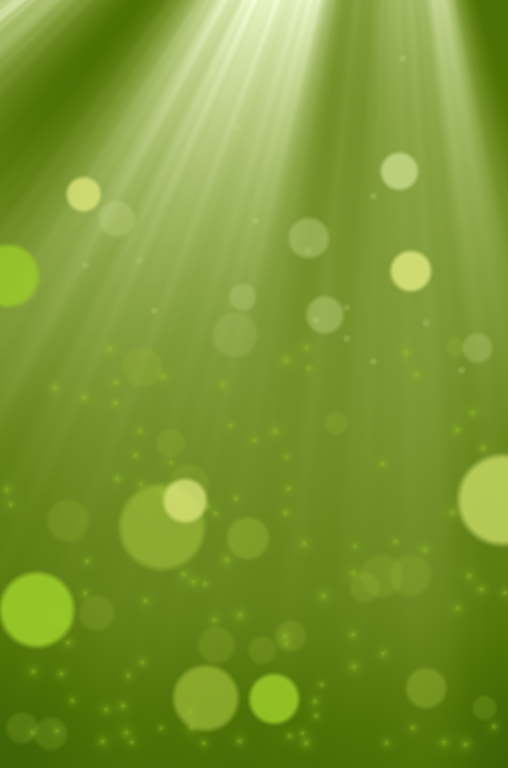
This background is drawn by a Shadertoy shader. Its source:

```glsl
// Soft green light rays falling from above through drifting bokeh discs and specks.

const vec3 LEMON = vec3(0.86, 0.90, 0.48);
const vec3 PALE = vec3(0.80, 0.87, 0.56);
const vec3 LIME = vec3(0.61, 0.80, 0.16);
const vec3 OLIVE = vec3(0.62, 0.74, 0.22);

float hash(float n) {
    return fract(sin(n * 127.1 + 3.7) * 4375.85);
}

// One-dimensional gradient noise
float gradientNoise(float x) {
    float cell = floor(x), f = fract(x);
    float a = (hash(cell) * 2.0 - 1.0) * f;
    float b = (hash(cell + 1.0) * 2.0 - 1.0) * (f - 1.0);
    return mix(a, b, f * f * f * (f * (f * 6.0 - 15.0) + 10.0));
}

float bump(float x, float centre, float width) {
    float d = (x - centre) / width;
    return exp(-d * d);
}

// Brightness of the beams by their slope from the light source
float beams(float slope) {
    float left = 0.8 * (1.0 - smoothstep(-1.25, -0.82, slope));
    float middle = smoothstep(-0.82, -0.48, slope) * (1.0 - smoothstep(-0.26, -0.13, slope));
    float right = smoothstep(-0.22, -0.12, slope) * (1.0 - smoothstep(0.17, 0.29, slope));
    right *= 0.36 + 0.22 * bump(slope, 0.03, 0.06) + 0.42 * bump(slope, 0.16, 0.06);
    return left + middle + right;
}

vec3 backdrop(vec2 p) {
    float depth = 1.0 - p.y;
    float slope = (p.x - 0.51) / (depth + 0.40);
    float spread = smoothstep(0.08, 0.65, depth);
    float light = exp(-2.1 * depth) * mix(beams(slope), 0.85, spread);
    light *= 1.0 + 0.35 * gradientNoise(slope * 17.0) + 0.2 * gradientNoise(slope * 41.0 + 9.0);
    light += 0.07 * bump(slope, 0.035, 0.035) * spread;

    // Darker floor and lower sides
    light -= 0.12 * smoothstep(0.75, 1.0, depth);
    light -= 0.09 * smoothstep(0.15, 0.36, abs(p.x - 0.33)) * smoothstep(0.3, 0.7, depth);
    vec3 tint = vec3(light, light, pow(max(light, 0.0), 1.2));
    return max(vec3(0.30, 0.44, 0.02) + vec3(0.60, 0.51, 0.74) * tint, 0.0);
}

// Blends a soft-edged disc over the colour
void disc(inout vec3 col, vec2 p, vec2 centre, float radius, vec3 tint, float alpha) {
    float soft = 0.003 + 0.06 * radius;
    float d = length(p - centre);
    col = mix(col, tint, alpha * (1.0 - smoothstep(radius - soft, radius + soft, d)));
}

void mainImage(out vec4 fragColor, in vec2 fragCoord) {
    vec2 p = fragCoord / iResolution.y;
    float width = iResolution.x / iResolution.y;
    vec3 col = backdrop(p);

    // Faint background discs
    for (float i = 0.0; i < 16.0; i++) {
        vec2 centre = vec2(fract(i * 0.618 + 0.1) * width, 0.04 + 0.52 * hash(i + 40.0));
        disc(col, p, centre, mix(0.012, 0.028, hash(i + 70.0)), OLIVE, 0.22);
    }

    // Specks, denser toward the floor
    for (float i = 0.0; i < 90.0; i++) {
        float height = hash(i + 200.0);
        vec2 centre = vec2(hash(i + 100.0) * width, 0.03 + 0.52 * pow(height, 1.5));
        float glow = exp(-length(p - centre) / mix(0.003, 0.005, hash(i + 300.0)));
        col = mix(col, LIME, 0.6 * glow);
    }

    // Pale dust in the beams
    for (float i = 0.0; i < 14.0; i++) {
        vec2 centre = vec2(hash(i + 400.0) * width, mix(0.5, 0.97, hash(i + 500.0)));
        disc(col, p, centre, 0.004, PALE, 0.25);
    }

    // Upper discs
    disc(col, p, vec2(0.109, 0.747), 0.022, LEMON, 0.80);
    disc(col, p, vec2(0.152, 0.715), 0.023, PALE, 0.30);
    disc(col, p, vec2(0.010, 0.641), 0.040, LIME, 0.80);
    disc(col, p, vec2(0.520, 0.777), 0.024, PALE, 0.75);
    disc(col, p, vec2(0.535, 0.647), 0.026, LEMON, 0.85);
    disc(col, p, vec2(0.402, 0.690), 0.026, PALE, 0.38);
    disc(col, p, vec2(0.423, 0.590), 0.024, PALE, 0.38);
    disc(col, p, vec2(0.306, 0.564), 0.029, PALE, 0.16);
    disc(col, p, vec2(0.316, 0.613), 0.017, PALE, 0.28);
    disc(col, p, vec2(0.622, 0.547), 0.019, PALE, 0.28);

    // Lower discs
    disc(col, p, vec2(0.211, 0.314), 0.055, OLIVE, 0.65);
    disc(col, p, vec2(0.241, 0.348), 0.028, LEMON, 0.75);
    disc(col, p, vec2(0.655, 0.349), 0.058, mix(OLIVE, LEMON, 0.6), 0.85);
    disc(col, p, vec2(0.048, 0.206), 0.048, LIME, 0.90);
    disc(col, p, vec2(0.268, 0.091), 0.042, OLIVE, 0.70);
    disc(col, p, vec2(0.357, 0.090), 0.032, LIME, 0.85);
    disc(col, p, vec2(0.323, 0.299), 0.027, OLIVE, 0.40);
    disc(col, p, vec2(0.555, 0.104), 0.026, OLIVE, 0.40);

    fragColor = vec4(clamp(col, 0.0, 1.0), 1.0);
}
```
